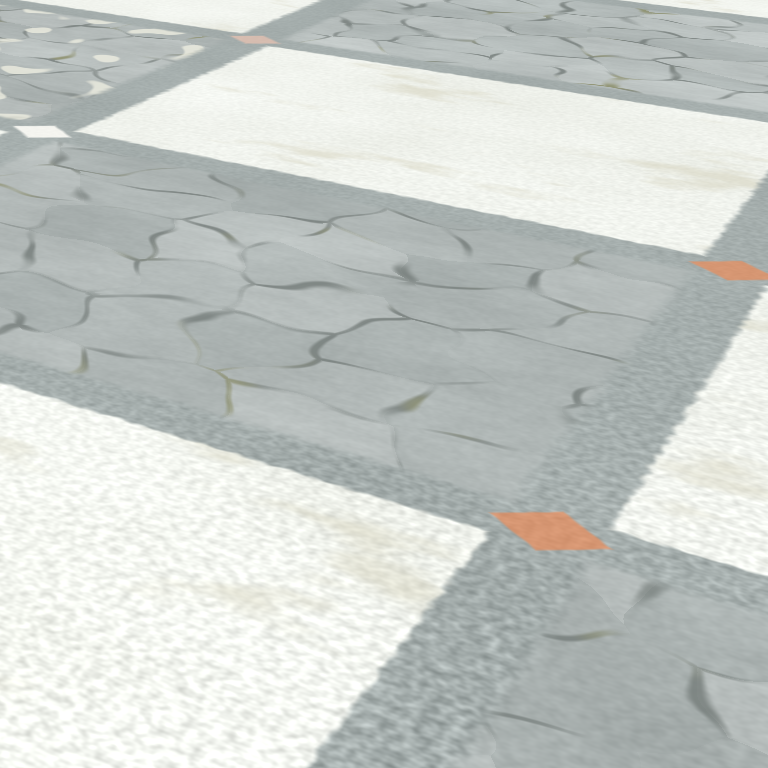
Write a three.js fragment shader that draws this texture.

```glsl
// A checkerboard pavement seen in perspective: pebbled white tiles and cracked grey
// slabs, split by speckled bands with small clay diamonds where the bands cross.
// The canvas is projected onto the ground plane, where every part is laid out.
varying vec2 vUv;

vec2 hash2(vec2 p) {
  vec3 q = fract(vec3(p.xyx) * vec3(0.1031, 0.1030, 0.0973));
  q += dot(q, q.yzx + 33.33);
  return fract((q.xx + q.yz) * q.zy);
}

vec2 gradientAt(vec2 p) {
  float angle = 6.2832 * hash2(p).x;
  return vec2(cos(angle), sin(angle));
}

float gradientNoise(vec2 p) {
  vec2 i = floor(p), f = fract(p), e = vec2(1.0, 0.0);
  vec2 w = f * f * f * (f * (f * 6.0 - 15.0) + 10.0);
  return mix(
    mix(dot(gradientAt(i), f), dot(gradientAt(i + e), f - e), w.x),
    mix(dot(gradientAt(i + e.yx), f - e.yx), dot(gradientAt(i + 1.0), f - 1.0), w.x), w.y);
}

float fbm(vec2 p) {
  float sum = 0.0, amp = 0.6;
  for (int i = 0; i < 4; i++) {
    sum += amp * gradientNoise(p);
    p = mat2(1.6, 1.2, -1.2, 1.6) * p + 7.3;
    amp *= 0.55;
  }
  return sum;
}

// Distance to the nearest stone joint, and a random tone per stone.
vec2 stones(vec2 p) {
  vec2 base = floor(p), first = vec2(9.0), second = vec2(9.0);
  float tone = 0.0;
  for (int y = -1; y <= 1; y++) {
    for (int x = -1; x <= 1; x++) {
      vec2 id = base + vec2(x, y);
      vec2 r = id + 0.1 + 0.8 * hash2(id + 41.0) - p;
      if (dot(r, r) < dot(first, first)) {
        second = first;
        first = r;
        tone = hash2(id + 87.0).y;
      } else if (dot(r, r) < dot(second, second)) {
        second = r;
      }
    }
  }
  return vec2(dot(0.5 * (first + second), normalize(second - first)), tone);
}

// Projects the canvas to ground units of one tile; z is the relative depth.
vec3 groundAt(vec2 uv) {
  vec3 origin = vec3(0.716, 0.309, 1.0);
  vec3 across = vec3(1.252, -0.574, -0.385);
  vec3 away = vec3(0.634, 0.605, 0.411);
  vec3 p = vec3(uv, 1.0);
  vec2 g = vec2(dot(cross(away, origin), p), dot(cross(origin, across), p))
         / dot(cross(across, away), p);
  return vec3(g, 1.0 + across.z * g.x + away.z * g.y);
}

void main() {
  vec3 ground = groundAt(vUv);
  vec2 g = ground.xy;
  float depth = max(ground.z, 0.5);
  float soft = 0.004 * depth;
  float grainFade = 1.0 / (depth * depth);

  // Layout: tile parity and distance to the nearest grid line
  vec2 node = floor(g + 0.5);
  vec2 local = g - node;
  float parity = mod(floor(g.x) + floor(g.y), 2.0);
  float ragged = 0.006 * gradientNoise(g * 55.0);
  float lineDist = min(abs(local.x), abs(local.y)) + ragged;
  float tile = smoothstep(0.042 - soft, 0.042 + soft, lineDist);

  // Shared grain and broad stains
  float grain = gradientNoise(g * vec2(95.0, 75.0)) + 0.6 * gradientNoise(g * 160.0 + 9.0);
  float stain = fbm(g * 3.0 + 4.0);
  float glare = smoothstep(0.75, 0.0, length(vUv - vec2(0.0, 0.1)));

  // Speckled band
  vec3 color = vec3(0.645, 0.68, 0.675) + 0.11 * grain * grainFade + 0.05 * stain;

  if (parity < 0.5) {
    // White pebbled tile with faint ochre dirt
    vec3 white = mix(vec3(0.91, 0.92, 0.89), vec3(0.96, 0.97, 0.95), 0.62 + 0.9 * stain);
    white += 0.11 * grain * grainFade + 0.03 * glare;
    float dirt = smoothstep(0.12, 0.45, fbm(g * vec2(4.0, 7.0) + 17.0));
    white = mix(white, vec3(0.84, 0.83, 0.75), 0.55 * dirt);
    color = mix(color, white, tile);
  } else {
    // Grey slab of irregular stones with broken, mossy joints
    vec2 warp = vec2(gradientNoise(g * 9.0), gradientNoise(g * 9.0 + 31.0));
    vec2 stone = stones(g * vec2(6.5, 6.0) + 0.35 * warp);
    float wear = gradientNoise(g * 11.0 + 5.0);
    float width = 0.022 + 0.03 * max(wear, 0.0);
    float joint = 1.0 - smoothstep(width * 0.3, width + 0.018 * depth, stone.x);
    vec3 slab = mix(vec3(0.66, 0.69, 0.685), vec3(0.73, 0.755, 0.75), stone.y);
    slab += 0.09 * stain + 0.035 * fbm(g * vec2(18.0, 34.0)) + 0.03 * grain * grainFade;
    slab += 0.03 * smoothstep(1.7, 2.3, g.y);
    float moss = smoothstep(0.1, 0.4, gradientNoise(g * 7.0 + 23.0));
    vec3 jointColor = mix(vec3(0.47, 0.50, 0.49), vec3(0.55, 0.56, 0.42), moss);
    slab = mix(slab, jointColor, joint * smoothstep(-0.3, 0.35, wear) * 0.85);
    // Pale debris on the far left slabs
    float debris = smoothstep(0.2, 0.3, gradientNoise(g * vec2(12.0, 9.0) + 3.0));
    slab = mix(slab, vec3(0.93, 0.93, 0.88), 0.8 * debris * step(g.x, -1.0));
    color = mix(color, slab, smoothstep(0.03, 0.055, lineDist));
  }

  // Diamonds at the crossings; one is bleached white
  float diamond = abs(local.x) + abs(local.y) + 0.5 * ragged;
  float bleached = step(length(node - vec2(-1.0, 1.0)), 0.5);
  vec3 clay = mix(vec3(0.84, 0.59, 0.45), vec3(0.84, 0.74, 0.69), smoothstep(1.5, 2.2, depth));
  clay = mix(clay, vec3(0.96, 0.96, 0.94), bleached) + 0.04 * grain * grainFade;
  color = mix(color, clay, 1.0 - smoothstep(0.052 - soft, 0.052 + soft, diamond));

  gl_FragColor = vec4(clamp(color, 0.0, 1.0), 1.0);
}
```
